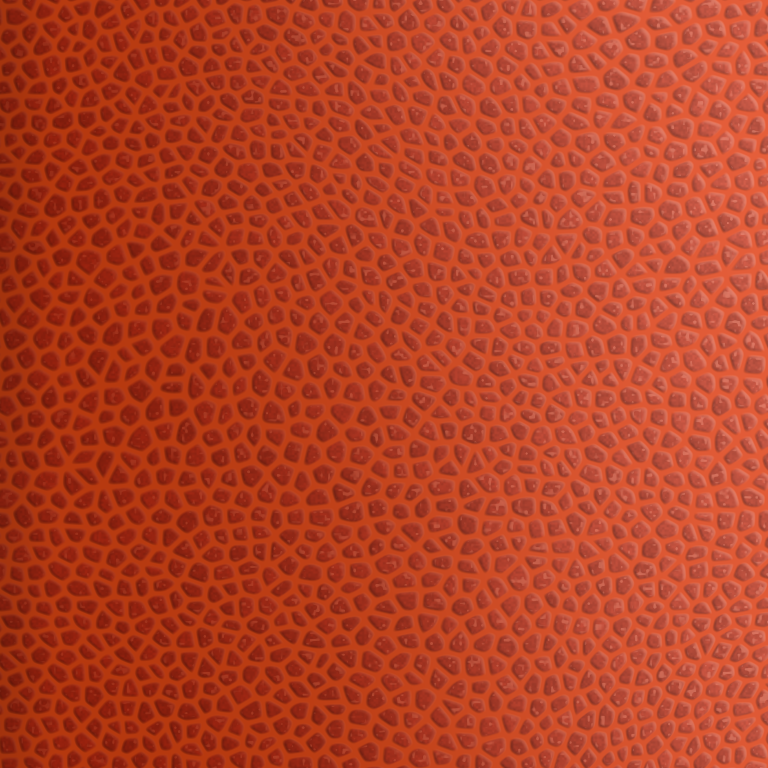
A WebGL 2 fragment shader for this texture:

```glsl
#version 300 es
precision highp float;
// Pebbled orange leather: rounded cells, bright grooves, light from the right.

uniform vec2 u_resolution;
out vec4 fragColor;

const float PEBBLES_ACROSS = 35.0;
const float ROW_HEIGHT = 0.87;
const float JITTER = 0.62;
const float ROUNDING = 15.0;

vec2 hash22(vec2 p) {
    vec3 q = fract(p.xyx * vec3(0.1031, 0.1030, 0.0973));
    q += dot(q, q.yzx + 33.33);
    return fract((q.xx + q.yz) * q.zy);
}

float valueNoise(vec2 p) {
    vec2 cell = floor(p);
    vec2 f = fract(p);
    f = f * f * (3.0 - 2.0 * f);
    float low = mix(hash22(cell).x, hash22(cell + vec2(1, 0)).x, f.x);
    float high = mix(hash22(cell + vec2(0, 1)).x, hash22(cell + vec2(1, 1)).x, f.x);
    return mix(low, high, f.y);
}

// Jittered centre of a pebble in staggered rows
vec2 pebbleCentre(vec2 id) {
    vec2 staggered = vec2(id.x + 0.5 * mod(id.y, 2.0), id.y * ROW_HEIGHT);
    return staggered + JITTER * (hash22(id + 17.0) - 0.5);
}

// xy: outward direction at the rim, z: rounded distance to the border,
// w: random tone of the pebble
vec4 pebbleField(vec2 p) {
    vec2 base = floor(p / vec2(1.0, ROW_HEIGHT));
    vec2 nearest = vec2(0.0);
    vec2 nearestId = base;
    float best = 100.0;
    for (int j = -2; j <= 2; j++)
    for (int i = -2; i <= 2; i++) {
        vec2 id = base + vec2(i, j);
        vec2 offset = pebbleCentre(id) - p;
        float d = dot(offset, offset);
        if (d < best) { best = d; nearest = offset; nearestId = id; }
    }

    // Smooth minimum over the neighbouring borders
    float total = 1e-9;
    vec2 outward = vec2(0.0);
    for (int j = -2; j <= 2; j++)
    for (int i = -2; i <= 2; i++) {
        vec2 id = nearestId + vec2(i, j);
        vec2 offset = pebbleCentre(id) - p;
        vec2 across = offset - nearest;
        if (dot(across, across) > 1e-4) {
            vec2 normal = normalize(across);
            float weight = exp(-ROUNDING * dot(0.5 * (offset + nearest), normal));
            total += weight;
            outward += weight * normal;
        }
    }
    return vec4(outward / total, -log(total) / ROUNDING, hash22(nearestId + 5.0).y);
}

vec3 leather(vec2 uv, float pixel) {
    // Gentle warp bends the rows
    vec2 bend = vec2(valueNoise(uv * 3.0 + 4.0), valueNoise(uv * 3.0 + 31.0));
    vec4 field = pebbleField((uv + 0.07 * bend) * PEBBLES_ACROSS + 20.0);
    float border = field.z;

    // Broad light and focus, both growing to the right
    float glow = smoothstep(0.08, 1.1, uv.x + 0.16 * (uv.y - 0.5));
    glow = clamp(glow + 0.1 * (valueNoise(uv * 4.0) - 0.5), 0.0, 1.0);
    float focus = smoothstep(0.0, 0.55, uv.x);
    float soft = max(mix(0.085, 0.05, focus), 0.6 * pixel * PEBBLES_ACROSS);

    vec3 groove = mix(vec3(0.71, 0.22, 0.055), vec3(0.90, 0.37, 0.23), glow);
    vec3 pebble = mix(vec3(0.55, 0.12, 0.05), vec3(0.76, 0.34, 0.27), glow);
    vec3 sheen = mix(vec3(0.72, 0.28, 0.17), vec3(0.93, 0.56, 0.48), glow);
    pebble *= 0.95 + 0.1 * field.w;

    // Fine speckles on the raised tops
    float grain = valueNoise(uv * 210.0);
    float fine = valueNoise(uv * 330.0 + 9.0);
    float top = smoothstep(0.12, 0.25, border);
    pebble *= 0.94 + 0.12 * fine;
    float speckle = smoothstep(0.62, 0.92, grain) * top;
    pebble = mix(pebble, sheen, speckle * mix(0.35, 0.6, focus));

    vec3 colour = mix(groove, pebble, smoothstep(0.12 - soft, 0.12 + soft, border));

    // Lit and shaded sides of each rim
    float facing = dot(field.xy, normalize(vec2(0.85, 0.5)));
    float rim = smoothstep(0.03, 0.12, border) * (1.0 - smoothstep(0.14, 0.29, border));
    colour = mix(colour, sheen, rim * max(facing, 0.0) * mix(0.4, 0.75, glow));
    colour *= 1.0 - 0.2 * rim * max(-facing, 0.0);

    // Falloff at the left edge
    return colour * mix(0.9, 1.0, smoothstep(0.0, 0.08, uv.x));
}

void main() {
    float size = min(u_resolution.x, u_resolution.y);
    fragColor = vec4(leather(gl_FragCoord.xy / size, 1.0 / size), 1.0);
}
```
